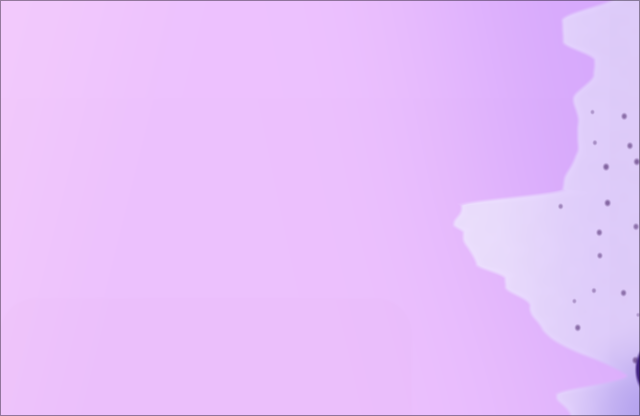
Write a WebGL 2 fragment shader that draws this background.

```glsl
#version 300 es
precision highp float;

uniform vec2 u_resolution;
out vec4 fragColor;

float hash(vec2 p) {
    vec3 q = fract(vec3(p.xyx) * 0.1031);
    q += dot(q, q.yzx + 33.33);
    return fract((q.x + q.y) * q.z);
}

float noise(vec2 p) {
    vec2 i = floor(p), f = fract(p);
    f = f * f * (3.0 - 2.0 * f);
    return mix(mix(hash(i), hash(i + vec2(1, 0)), f.x),
               mix(hash(i + vec2(0, 1)), hash(i + vec2(1, 1)), f.x), f.y);
}

// Left edge of the pale shape at depth t below the top: a run of soft steps
float coast(float t) {
    float x = 1.48 - 0.127 * smoothstep(-0.01, 0.05, t);
    x += 0.075 * smoothstep(0.10, 0.145, t);
    x -= 0.05 * smoothstep(0.18, 0.24, t);
    x += 0.01 * smoothstep(0.24, 0.29, t);
    x -= 0.035 * smoothstep(0.36, 0.45, t);
    x -= 0.245 * smoothstep(0.455, 0.495, t);
    x -= 0.015 * smoothstep(0.50, 0.54, t);
    x += 0.022 * smoothstep(0.54, 0.56, t);
    x += 0.03 * smoothstep(0.57, 0.64, t);
    x += 0.07 * smoothstep(0.635, 0.67, t);
    x += 0.06 * smoothstep(0.69, 0.735, t);
    x += 0.035 * smoothstep(0.74, 0.81, t);
    x += 0.22 * smoothstep(0.79, 0.93, t);
    x -= 0.19 * smoothstep(0.90, 0.95, t);
    x += 0.03 * smoothstep(0.955, 1.0, t);
    return x + 0.005 * (noise(vec2(t * 45.0, 3.0)) - 0.5);
}

// Approximate distance into the pale shape, positive inside
float coastDistance(vec2 p) {
    float slope = (coast(p.y + 0.002) - coast(p.y - 0.002)) / 0.004;
    return (p.x - coast(p.y)) / sqrt(1.0 + slope * slope);
}

float roundBox(vec2 p, vec2 halfSize, float r) {
    vec2 q = abs(p) - halfSize + r;
    return length(max(q, 0.0)) + min(max(q.x, q.y), 0.0) - r;
}

// Jittered dots, one at most per grid cell, kept well inside the shape
float speckles(vec2 p) {
    vec2 cell = floor(p / 0.074);
    vec2 jitter = vec2(hash(cell + 11.0), hash(cell + 47.0));
    vec2 centre = (cell + 0.2 + 0.6 * jitter) * 0.074;
    float size = hash(cell + 83.0);
    float keep = step(0.1, size) * step(0.012, coastDistance(centre));
    keep *= step(1.34, centre.x) * step(0.18, centre.y) * step(centre.y, 0.88);
    float d = length((p - centre) * vec2(1.0, 0.88));
    float radius = mix(0.005, 0.009, size);
    return keep * mix(0.35, 0.9, size) * (1.0 - smoothstep(radius * 0.2, radius * 1.15, d));
}

void main() {
    float pixel = 1.0 / u_resolution.y;
    vec2 p = vec2(gl_FragCoord.x, u_resolution.y - gl_FragCoord.y) * pixel;

    // Pink to violet backdrop, deepest by the upper right
    vec3 color = mix(vec3(0.945, 0.785, 0.985), vec3(0.925, 0.755, 0.992),
                     smoothstep(0.0, 0.55, p.x + 0.25 * p.y));
    float violet = smoothstep(0.55, 1.5, p.x + 0.2 * (0.4 - p.y));
    violet *= violet * mix(1.0, 0.75, smoothstep(0.4, 1.0, p.y));
    color = mix(color, vec3(0.84, 0.66, 0.985), violet);
    color += 0.003 * (1.0 - smoothstep(0.234, 0.238, p.y));

    // Faint rounded panel at the lower left
    float panel = roundBox(p - vec2(0.495, 1.017), vec2(0.495, 0.3), 0.085);
    color -= vec3(0.004, 0.007, 0.006) * (1.0 - smoothstep(-0.004, 0.004, panel));

    // Pale shape with a soft rim, a vertical seam and a blue lower corner
    float inside = coastDistance(p);
    vec3 pale = mix(vec3(0.915, 0.865, 0.985), vec3(0.872, 0.80, 0.98), smoothstep(1.12, 1.46, p.x));
    pale += 0.01 * (1.0 - smoothstep(0.0, 0.02, inside));
    pale -= 0.006 * smoothstep(1.462, 1.469, p.x);
    pale += 0.006 * (noise(p * 40.0) - 0.5);
    float corner = 1.0 - smoothstep(0.0, 0.22, length((p - vec2(1.56, 1.0)) * vec2(1.0, 0.9)));
    pale = mix(pale, vec3(0.62, 0.55, 0.91), 0.65 * corner);
    pale = mix(pale, vec3(0.42, 0.29, 0.54), 0.9 * speckles(p));
    color = mix(color, pale, smoothstep(-0.006, 0.006, inside));

    // Dark oval cut by the right side
    float oval = length((p - vec2(1.546, 0.888)) / vec2(0.019, 0.046));
    color = mix(color, vec3(0.27, 0.15, 0.52), 1.0 - smoothstep(0.7, 1.15, oval));

    // Faint hairline frame
    vec2 margin = min(p, u_resolution * pixel - p);
    float border = clamp((0.001 - min(margin.x, margin.y)) / pixel + 0.5, 0.0, 1.0);
    fragColor = vec4(mix(color, vec3(0.06, 0.03, 0.08), border), 1.0);
}
```
